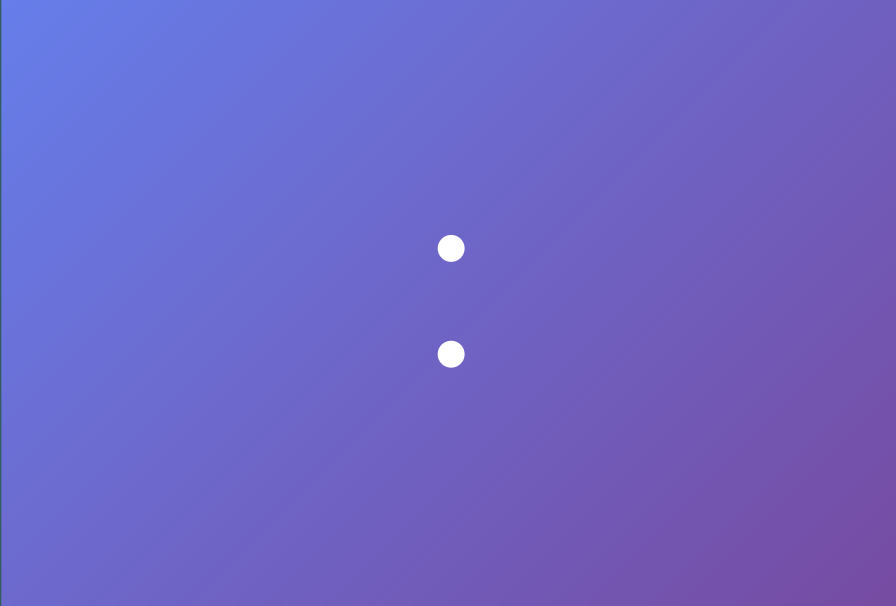
This background is drawn by a WebGL 1 fragment shader. Its source:

```glsl
precision highp float;
// A diagonal blue-to-violet gradient with two white dots stacked at the centre
// and a thin dark strip on the left edge. The dots are one circle distance
// function, mirrored vertically; edges are smoothed over one pixel.

uniform vec2 u_resolution;

#define BLUE vec3(0.400, 0.494, 0.918)
#define VIOLET vec3(0.463, 0.294, 0.635)
#define STRIP_COLOR vec3(0.20, 0.36, 0.38)
#define DOT_COLOR vec3(1.0)
#define PAIR_OFFSET vec2(0.0052, 0.0028) // from canvas centre, in heights
#define DOT_SPREAD 0.0873                // half the dot spacing, in heights
#define DOT_RADIUS 0.0222                // in heights
#define STRIP_WIDTH 0.0015               // in canvas widths

// Diagonal ramp at 135 degrees, from the top left to the bottom right corner.
vec3 diagonalGradient(vec2 fragment) {
  float along = fragment.x + u_resolution.y - fragment.y;
  return mix(BLUE, VIOLET, along / (u_resolution.x + u_resolution.y));
}

// Signed distance to the mirrored pair of dots.
float dotPairDistance(vec2 p) {
  p -= PAIR_OFFSET;
  return length(vec2(p.x, abs(p.y) - DOT_SPREAD)) - DOT_RADIUS;
}

void main() {
  vec2 fragment = gl_FragCoord.xy;
  vec2 p = (fragment - 0.5 * u_resolution) / u_resolution.y;

  vec3 color = diagonalGradient(fragment);

  // Left strip, weighted by how much of the pixel it covers.
  float strip = clamp(STRIP_WIDTH * u_resolution.x - fragment.x + 0.5, 0.0, 1.0);
  color = mix(color, STRIP_COLOR, strip);

  // Dots
  float dots = clamp(0.5 - dotPairDistance(p) * u_resolution.y, 0.0, 1.0);
  color = mix(color, DOT_COLOR, dots);

  gl_FragColor = vec4(color, 1.0);
}
```
